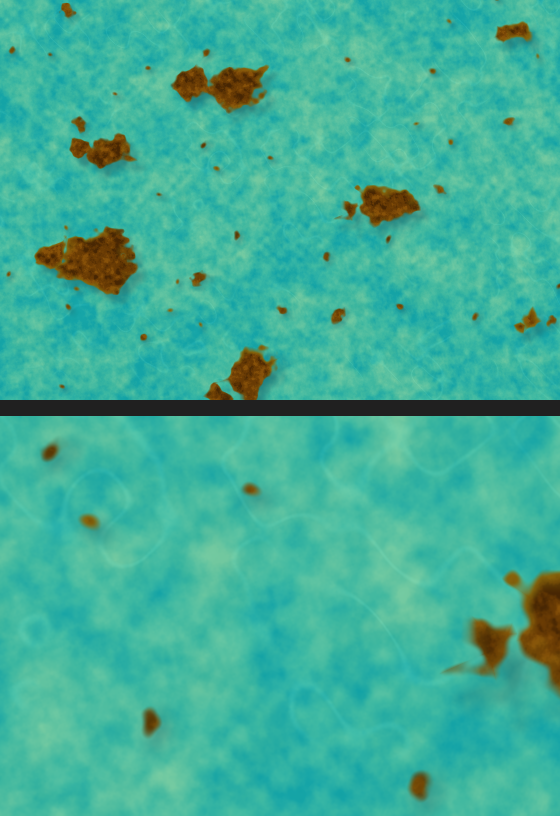
Top: the whole. Bottom: its middle third, enlarged.
A Shadertoy shader for this texture:

```glsl
// Rust-brown flakes and crumbs lying on mottled teal paper, seen close up.
// Flakes are ragged convex polygons on a low-discrepancy sequence, crumbs are
// jittered grid ellipses; both throw soft shadows to the lower right.

const vec3 TEAL = vec3(0.24, 0.72, 0.63);
const vec3 DEEP_TEAL = vec3(0.09, 0.65, 0.66);
const vec3 PALE_TEAL = vec3(0.44, 0.78, 0.62);
const vec3 SHADOW = vec3(0.13, 0.46, 0.46);
const vec3 BROWN = vec3(0.41, 0.23, 0.015);
const vec3 DARK_BROWN = vec3(0.28, 0.15, 0.01);
const vec3 RUST = vec3(0.56, 0.34, 0.04);
const vec3 OCHRE = vec3(0.53, 0.42, 0.05);
const float TAU = 6.28318;
const int FLAKES = 7;
const float FLAKE_SIZE[FLAKES] = float[](0.070, 0.068, 0.027, 0.050, 0.058, 0.040, 0.020);

float hash(vec2 p) {
    return fract(sin(dot(p, vec2(127.1, 311.7))) * 43758.5453);
}

mat2 rotation(float a) {
    return mat2(cos(a), sin(a), -sin(a), cos(a));
}

float noise(vec2 p) {
    vec2 i = floor(p), f = fract(p);
    f = f * f * (3.0 - 2.0 * f);
    return mix(mix(hash(i), hash(i + vec2(1, 0)), f.x),
               mix(hash(i + vec2(0, 1)), hash(i + vec2(1, 1)), f.x), f.y);
}

float fbm(vec2 p) {
    float sum = 0.0, gain = 0.5;
    for (int i = 0; i < 4; i++) {
        sum += gain * noise(p);
        p = rotation(0.65) * p * 2.03 + 17.3;
        gain *= 0.5;
    }
    return sum / 0.9375;
}

// Irregular five-sided shard of the given radius, about the origin.
float shard(vec2 p, float radius, float seed) {
    float d = -radius;
    for (int k = 0; k < 5; k++) {
        float side = float(k);
        float a = TAU * (side + 0.6 * hash(vec2(seed, side))) / 5.0;
        float reach = mix(0.6, 1.0, hash(vec2(side, seed + 9.0)));
        d = max(d, dot(p, vec2(cos(a), sin(a))) - radius * reach);
    }
    return d;
}

// Large flakes, each a stretched shard with a smaller lobe at one end.
float flakes(vec2 p, float aspect) {
    float ragged = 0.55 * (noise(p * 30.0) - 0.5) + 0.3 * (noise(p * 75.0 + 5.0) - 0.5);
    float d = 1.0;
    for (int i = 0; i < FLAKES; i++) {
        float seed = float(i), radius = FLAKE_SIZE[i];
        vec2 centre = fract(vec2(0.42, 0.78) + seed * vec2(0.7549, 0.5698));
        vec2 q = rotation(-mix(-0.3, 0.8, hash(vec2(seed, 3.7)))) * (p - centre * vec2(aspect, 1.0));
        float stretch = mix(1.3, 1.7, hash(vec2(seed, 8.1)));
        float body = shard(q / vec2(stretch, 1.0), radius, seed);
        float lobe = shard(q - vec2(-radius * stretch * 1.1, 0.0), radius * 0.62, seed + 20.0);
        d = min(d, min(body, lobe) + min(radius, 0.045) * ragged);
    }
    return d;
}

// Small crumbs, mostly tiny, one at most in each jittered cell.
float crumbs(vec2 p) {
    const float CELL = 0.12;
    vec2 base = floor(p / CELL);
    float ragged = noise(p * 95.0) - 0.5, d = 1.0;
    for (int y = -1; y <= 1; y++)
    for (int x = -1; x <= 1; x++) {
        vec2 id = base + vec2(x, y);
        if (hash(id + 41.0) > 0.42) continue;
        vec2 centre = (id + vec2(hash(id + 1.3), hash(id + 7.9))) * CELL;
        float radius = mix(0.004, 0.017, pow(hash(id + 13.7), 2.5));
        vec2 q = rotation(TAU * hash(id + 23.1)) * (p - centre);
        d = min(d, length(q * vec2(0.8, 1.2)) - radius * (1.0 + 0.9 * ragged));
    }
    return d;
}

// Soft blue and pale mottling crossed by faint fibres.
vec3 paper(vec2 p) {
    float mottle = fbm(p * 20.0) - 0.5;
    float fine = fbm(p * 60.0 + 31.0) - 0.5;
    float broad = noise(p * 5.0 + 3.0) - 0.5;
    float tone = 1.1 * mottle + 0.75 * fine + 0.25 * broad;
    vec3 col = mix(TEAL, DEEP_TEAL, clamp(-2.2 * tone, 0.0, 1.0));
    col = mix(col, PALE_TEAL, clamp(1.8 * tone, 0.0, 1.0));
    vec2 bent = p + 0.04 * vec2(noise(p * 6.0), noise(p * 6.0 + 50.0));
    float strand = noise(rotation(0.9) * bent * vec2(22.0, 28.0));
    float fibre = 1.0 - smoothstep(0.0, 0.07, abs(strand - 0.5));
    return col + 0.03 * fibre * smoothstep(0.45, 0.7, noise(p * 11.0)) + 0.04 * fine;
}

// Grainy brown surface, turning ochre along the thin rims.
vec3 rust(vec2 p, float d) {
    float grain = fbm(p * 75.0);
    vec3 col = mix(DARK_BROWN, BROWN, smoothstep(0.25, 0.5, grain));
    col = mix(col, RUST, 0.8 * smoothstep(0.5, 0.75, grain));
    float rim = smoothstep(-0.014, 0.0, d);
    float thinness = smoothstep(0.5, 0.8, noise(p * 9.0));
    return mix(col, OCHRE, rim * mix(0.35, 0.9, thinness));
}

void mainImage(out vec4 fragColor, in vec2 fragCoord) {
    vec2 p = fragCoord / iResolution.y;
    float aspect = iResolution.x / iResolution.y;
    vec2 shadowOffset = vec2(0.017, -0.021);
    float d = min(flakes(p, aspect), crumbs(p));
    float shade = min(flakes(p - shadowOffset, aspect), crumbs(p - 0.35 * shadowOffset));
    vec3 col = mix(paper(p), SHADOW, 0.75 * (1.0 - smoothstep(-0.025, 0.018, shade)));
    col = mix(col, rust(p, d), 1.0 - smoothstep(-0.004, 0.004, d));
    fragColor = vec4(col, 1.0);
}
```
